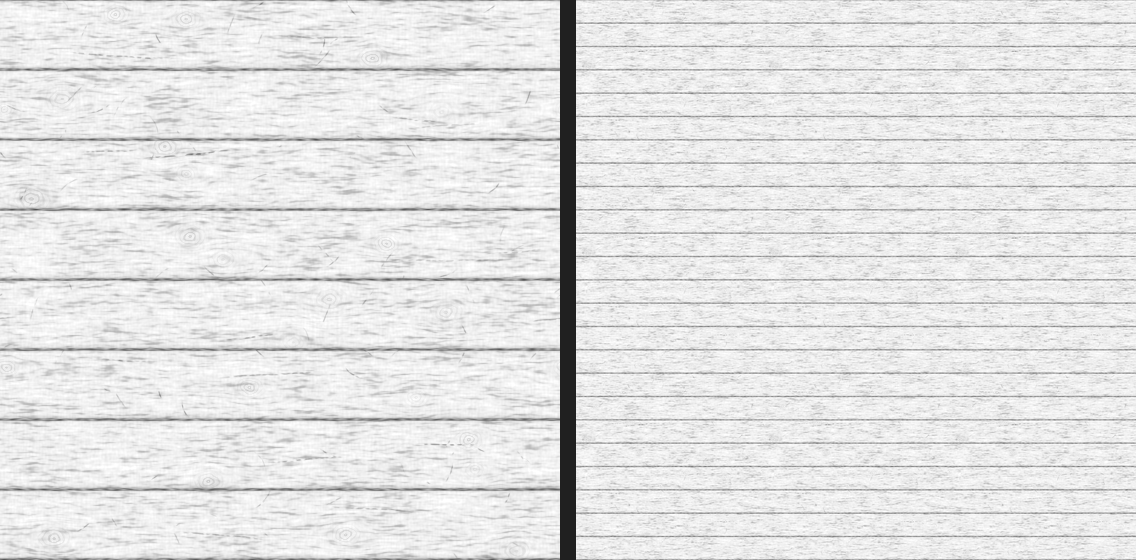
Left: one tile. Right: repeated 3 by 3.
A Shadertoy shader for this texture:

```glsl
// Whitewashed horizontal wooden planks with fine grain, faint knots, scratches and dark gaps.
#define PLANKS 8.0
#define GAP_HALF 0.015
#define GAP_SHIFT 0.008
#define GAP_TONE 0.53
#define PAINT_TONE 0.937
#define GRAIN_SOFT 0.09
#define GRAIN_DEEP 0.14
#define KNOTS 3
#define KNOT_DEPTH 0.11
#define SCRATCHES 11
#define CRACKS 2
#define SCRATCH_DEPTH 0.26

// Integer hash giving three values in 0..1
vec3 hash3(vec3 p) {
    uvec3 v = uvec3(p) * 1664525u + 1013904223u;
    v.x += v.y * v.z; v.y += v.z * v.x; v.z += v.x * v.y;
    v ^= v >> 16u;
    v.x += v.y * v.z; v.y += v.z * v.x; v.z += v.x * v.y;
    return vec3(v >> 8u) / 16777216.0;
}

float cornerSlope(vec2 cell, vec2 offset, vec2 period, float seed) {
    float angle = 6.28319 * hash3(vec3(mod(cell, period), seed)).x;
    return dot(vec2(cos(angle), sin(angle)), offset);
}

// Gradient noise, about -1..1, wrapping after one canvas
float noise(vec2 uv, vec2 period, float seed) {
    vec2 p = uv * period, i = floor(p), f = p - i;
    vec2 w = f * f * f * (f * (f * 6.0 - 15.0) + 10.0);
    vec2 e = vec2(1.0, 0.0);
    float low = mix(cornerSlope(i, f, period, seed),
                    cornerSlope(i + e, f - e, period, seed), w.x);
    float high = mix(cornerSlope(i + e.yx, f - e.yx, period, seed),
                     cornerSlope(i + 1.0, f - 1.0, period, seed), w.x);
    return 1.4 * mix(low, high, w.y);
}

// Shortest horizontal offset on the wrapped canvas
float wrapOffset(float x) { return fract(x + 0.5) - 0.5; }

// Thin bent line with tapered ends
float stroke(vec2 q, float angle, float halfLength, float bend, float width) {
    float c = cos(angle), s = sin(angle);
    q = vec2(c * q.x + s * q.y, c * q.y - s * q.x);
    q.y -= bend * q.x * q.x;
    float taper = 1.0 - smoothstep(0.4, 1.0, abs(q.x) / halfLength);
    return taper * (1.0 - smoothstep(0.0, width, abs(q.y)));
}

void mainImage(out vec4 fragColor, in vec2 fragCoord) {
    vec2 uv = fragCoord / iResolution.xy;
    float pixel = 1.0 / iResolution.y;

    // Plank index and position across the plank
    float s = uv.y * PLANKS - GAP_SHIFT;
    float row = mod(floor(s), PLANKS);
    float v = fract(s);

    // Knots: rings, and grain bent around them
    vec2 grainUv = uv + vec2(0.0, 0.003 * noise(uv, vec2(7.0, 30.0), 1.0));
    float ringNoise = noise(uv, vec2(70.0, 90.0), 2.0);
    float rings = 0.0, knotMask = 0.0;
    for (int k = 0; k < KNOTS; k++) {
        vec3 place = hash3(vec3(row, k, 40.0));
        vec3 look = hash3(vec3(row, k, 41.0));
        vec2 q = vec2(wrapOffset(uv.x - place.x), (v - mix(0.05, 0.95, place.y)) / PLANKS);
        float r = length(q * vec2(0.75, 1.0)) / mix(0.012, 0.023, look.x);
        float fade = exp(-r * r * 1.3) * mix(0.3, 1.0, look.y);
        rings += fade * smoothstep(-0.2, 1.0, sin(r * 19.0 + 2.5 * ringNoise));
        knotMask = max(knotMask, fade);
        grainUv.y -= 0.5 * q.y * exp(-r * r * 0.4);
    }

    // Long grain streaks in several sizes, gathered in patches
    float grain = 0.40 * noise(grainUv, vec2(12.0, 110.0), 3.0)
                + 0.50 * noise(grainUv, vec2(28.0, 190.0), 4.0)
                + 0.40 * noise(grainUv, vec2(65.0, 235.0), 5.0)
                + 0.30 * noise(uv, vec2(8.0, 34.0), 6.0);
    grain *= 1.0 - 0.6 * knotMask;
    float tone = PAINT_TONE - GRAIN_SOFT * grain - GRAIN_DEEP * smoothstep(0.05, 0.75, grain);

    // Fine brush weave across the grain
    tone += 0.022 * noise(uv, vec2(230.0, 50.0), 7.0);
    tone += 0.020 * noise(uv, vec2(210.0, 215.0), 8.0);
    tone -= KNOT_DEPTH * rings;

    // Short scratches
    float wear = smoothstep(-0.5, 0.3, noise(uv, vec2(110.0, 110.0), 9.0));
    float marks = 0.0;
    for (int k = 0; k < SCRATCHES; k++) {
        vec3 place = hash3(vec3(row, k, 50.0));
        vec3 look = hash3(vec3(row, k, 51.0));
        vec2 q = vec2(wrapOffset(uv.x - place.x), (v - place.y) / PLANKS);
        float angle = mix(0.3, 1.3, look.x) * (look.y < 0.5 ? -1.0 : 1.0);
        float line = stroke(q, angle, mix(0.008, 0.027, place.z), 24.0 * (look.z - 0.5), 0.0006 + pixel);
        marks = max(marks, line * mix(0.35, 1.0, look.z) * wear);
    }

    // Long shallow cracks along the plank
    for (int k = 0; k < CRACKS; k++) {
        vec3 place = hash3(vec3(row, k, 60.0));
        vec3 look = hash3(vec3(row, k, 61.0));
        vec2 q = vec2(wrapOffset(uv.x - place.x), (v - mix(0.15, 0.85, place.y)) / PLANKS);
        q.y += 0.0015 * noise(uv, vec2(24.0, 16.0), 10.0);
        float line = stroke(q, 0.24 * (look.x - 0.5), mix(0.05, 0.13, look.y), look.z - 0.5, 0.0009 + pixel);
        marks = max(marks, line * mix(0.4, 1.2, place.z) * wear);
    }
    tone -= SCRATCH_DEPTH * marks;

    // Gap with ragged edges, dark flecks and a soft shadow
    float side = v < 0.5 ? v : v - 1.0;
    float edge = abs(side) + 0.006 * noise(uv, vec2(36.0, 24.0), 11.0);
    tone -= 0.19 * exp(-max(edge - GAP_HALF, 0.0) / (side > 0.0 ? 0.022 : 0.013));
    float gapTone = GAP_TONE + 0.28 * noise(uv, vec2(70.0, 240.0), 12.0) + 4.0 * side;
    float soft = 0.004 + 0.5 * pixel * PLANKS;
    tone = mix(gapTone, tone, smoothstep(GAP_HALF - soft, GAP_HALF + soft, edge));

    fragColor = vec4(vec3(clamp(tone, 0.0, 1.0)), 1.0);
}
```
